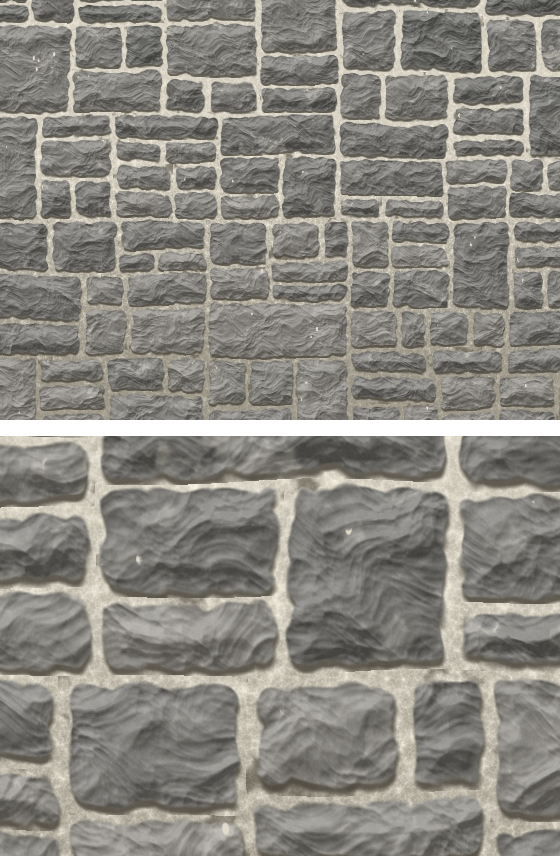
Top, the full canvas; bottom, a detail of the centre.
A Shadertoy shader for this texture:

```glsl
const vec3 PALE_MORTAR = vec3(0.88, 0.86, 0.80);
const vec3 GREY_MORTAR = vec3(0.66, 0.64, 0.58);
const vec3 DIRT = vec3(0.43, 0.41, 0.36);
const vec3 SHADOW = vec3(0.30, 0.28, 0.24);
const vec3 DARK_STONE = vec3(0.43, 0.43, 0.42);
const vec3 LIGHT_STONE = vec3(0.54, 0.53, 0.51);
const vec3 LICHEN = vec3(0.65, 0.64, 0.61);
const vec2 LIGHT_STEP = vec2(-0.0012, 0.0028);

float hash(vec2 p) {
    vec3 q = fract(p.xyx * vec3(0.1031, 0.1030, 0.0973));
    q += dot(q, q.yzx + 33.33);
    return fract((q.x + q.y) * q.z);
}

// Squared distance to the nearest scattered site
float cells(vec2 p) {
    vec2 cell = floor(p), f = p - cell;
    float nearest = 2.0;
    for (int y = -1; y <= 1; y++)
    for (int x = -1; x <= 1; x++) {
        vec2 o = vec2(x, y);
        vec2 site = o + vec2(hash(cell + o), hash(cell + o + 57.3)) - f;
        nearest = min(nearest, dot(site, site));
    }
    return nearest;
}

float layeredCells(vec2 p, float frequency, float roughness) {
    float sum = 0.0, weight = 0.0, amp = 1.0;
    p = p * frequency + 40.0;
    for (int i = 0; i < 4; i++) {
        sum += amp * cells(p);
        weight += amp;
        amp *= roughness;
        p = mat2(0.8, 0.6, -0.6, 0.8) * p * 2.1 + 71.0;
    }
    return sum / weight;
}

vec2 ripple(vec2 p, float frequency) {
    vec2 q = p * frequency;
    return sin(q.yx + 1.7 * sin(q * 0.73 + 2.0)) + 0.5 * sin(q.yx * 2.3 + q * 1.1);
}

// Splits the wall again and again into courses and blocks: (low, high) corners
vec4 findBlock(vec2 p, vec2 low, vec2 high, out float id) {
    id = 1.0;
    for (int i = 0; i < 11; i++) {
        vec2 size = high - low;
        float aspect = size.x / size.y;
        float largest = mix(0.014, 0.085, pow(hash(vec2(id, 3.0)), 4.0));
        if (size.x * size.y < largest && aspect < 4.2) break;
        float cut = mix(0.35, 0.65, hash(vec2(id, 11.0)));
        bool upright = aspect > mix(1.1, 2.3, hash(vec2(id, 23.0)));
        vec2 middle = mix(low, high, cut);
        bool after = upright ? p.x > middle.x : p.y > middle.y;
        if (upright) {
            if (after) low.x = middle.x; else high.x = middle.x;
        } else {
            if (after) low.y = middle.y; else high.y = middle.y;
        }
        id = id * 2.0 + (after ? 1.0 : 0.0);
    }
    return vec4(low, high);
}

// Signed distance to a slightly turned, rounded block with chipped edges
float blockDistance(vec2 p, vec4 block, float id) {
    vec2 q = p - 0.5 * (block.xy + block.zw);
    q += vec2(-q.y, q.x) * (hash(vec2(id, 31.0)) - 0.5) * 0.05;
    float joint = mix(0.006, 0.011, hash(vec2(id, 41.0)));
    float corner = 0.010;
    vec2 e = abs(q) - 0.5 * (block.zw - block.xy) + joint + corner;
    float d = length(max(e, 0.0)) + min(max(e.x, e.y), 0.0) - corner;
    return d + 0.009 * (cells(p * 34.0 + id) - 0.3) + 0.0012 * ripple(p, 160.0).x;
}

// Domed face with scalloped fractures
float stoneHeight(vec2 p, vec4 block, float id) {
    float dome = smoothstep(0.0, 0.028, -blockDistance(p, block, id));
    vec2 q = p * vec2(0.8, 1.15) + 0.008 * ripple(p, 45.0) + id * 0.37;
    return 0.34 * dome + layeredCells(q, 15.0, 0.5);
}

void mainImage(out vec4 fragColor, in vec2 fragCoord) {
    vec2 uv = fragCoord / iResolution.y;
    vec2 p = uv + 0.0025 * ripple(uv, 13.0);
    float id;
    vec4 block = findBlock(p, vec2(-0.06), vec2(1.42, 1.07), id);
    float d = blockDistance(p, block, id);
    float patches = layeredCells(p + id * 0.19, 10.0, 0.8);
    float grain = layeredCells(p, 75.0, 0.8) - 0.32;

    // Stone: tone per block, relief light, lichen and pale drips
    float tone = hash(vec2(id, 53.0));
    vec3 stone = mix(DARK_STONE, LIGHT_STONE, clamp(0.25 + 0.7 * tone + 0.5 * (0.5 - uv.y), 0.0, 1.0));
    float cover = mix(0.15, 0.85, hash(vec2(id, 67.0)));
    stone = mix(stone, LICHEN, cover * smoothstep(0.29, 0.43, patches));
    float slope = stoneHeight(p, block, id) - stoneHeight(p + LIGHT_STEP, block, id);
    stone += clamp(slope * 1.9, -0.17, 0.14) + 0.13 * grain;
    float drips = smoothstep(0.014, 0.005, cells(p * vec2(36.0, 19.0) + id));
    stone = mix(stone, PALE_MORTAR, drips * smoothstep(0.36, 0.44, patches));

    // Mortar: paler towards the top, sandy, shaded below each block
    vec3 mortar = mix(GREY_MORTAR, PALE_MORTAR, smoothstep(0.0, 0.65, uv.y + 0.5 * grain));
    mortar = mix(mortar, DIRT, 0.7 * smoothstep(0.33, 0.50, patches)) + 0.28 * grain;
    float shade = smoothstep(0.003, -0.003, blockDistance(p + vec2(-0.001, 0.006), block, id));
    mortar = mix(mortar, SHADOW, 0.85 * shade);

    vec3 color = mix(stone, mortar, smoothstep(-0.002, 0.002, d));
    fragColor = vec4(clamp(color, 0.0, 1.0), 1.0);
}
```
